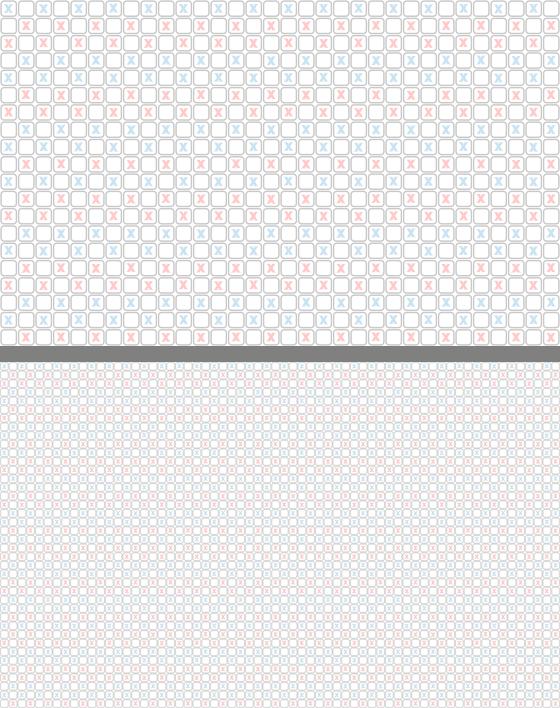
Top: one tile. Bottom: repeated 2 by 2.
Reproduce this pattern procedurally as a Shadertoy shader.

```glsl
// Draws a 32 by 20 grid of rounded grey boxes on white, with pale crosses in
// alternate boxes. Each cell uses distance functions; rows set the cross colour,
// and a sine hash shifts each cross a little.

float hash(vec2 p) {
    return fract(sin(dot(p, vec2(127.1, 311.7))) * 43758.5453);
}

float roundedBox(vec2 p, vec2 halfSize, float radius) {
    vec2 q = abs(p) - halfSize + radius;
    return length(max(q, 0.0)) + min(max(q.x, q.y), 0.0) - radius;
}

// Two slanted bars, cut flat at top and bottom
float flatCross(vec2 p, vec2 halfSize, float halfBar) {
    p = abs(p);
    float slope = (halfSize.x - halfBar) / halfSize.y;
    float bar = (abs(p.x - slope * p.y) - halfBar) / sqrt(1.0 + slope * slope);
    return max(bar, p.y - halfSize.y);
}

float coverage(float dist, float pixel) {
    return clamp(0.5 - dist / pixel, 0.0, 1.0);
}

void mainImage(out vec4 fragColor, in vec2 fragCoord) {
    // Cell units: one column is one unit wide
    vec2 grid = vec2(32.0, 20.0);
    vec2 uv = fragCoord / iResolution.xy * grid;
    vec2 cell = mod(floor(uv), grid);
    float pixel = grid.x / iResolution.x;
    vec2 cellSize = vec2(1.0, iResolution.y / grid.y * pixel);
    vec2 p = (fract(uv) - 0.5) * cellSize;

    vec3 color = vec3(1.0);

    // Box outline
    float box = roundedBox(p, 0.5 * cellSize - 0.062, 0.18);
    color = mix(color, vec3(0.79), coverage(abs(box) - 0.042, pixel));

    // Crosses on a checkerboard; row colours repeat every ten rows from the top
    float row = grid.y - 1.0 - cell.y;
    float hasCross = 1.0 - mod(cell.x + row, 2.0);
    float phase = mod(mod(row, 10.0), 4.0);
    bool isRed = phase > 0.5 && phase < 2.5;
    vec3 crossColor = isRed ? vec3(1.0, 0.79, 0.79) : vec3(0.79, 0.89, 0.95);

    vec2 jitter = (vec2(hash(cell), hash(cell + 57.0)) - 0.5) * vec2(0.02, 0.05);
    float mark = flatCross(p - vec2(-0.015, 0.01) - jitter, vec2(0.25), 0.09);
    color = mix(color, crossColor, hasCross * coverage(mark, pixel));

    fragColor = vec4(color, 1.0);
}
```
